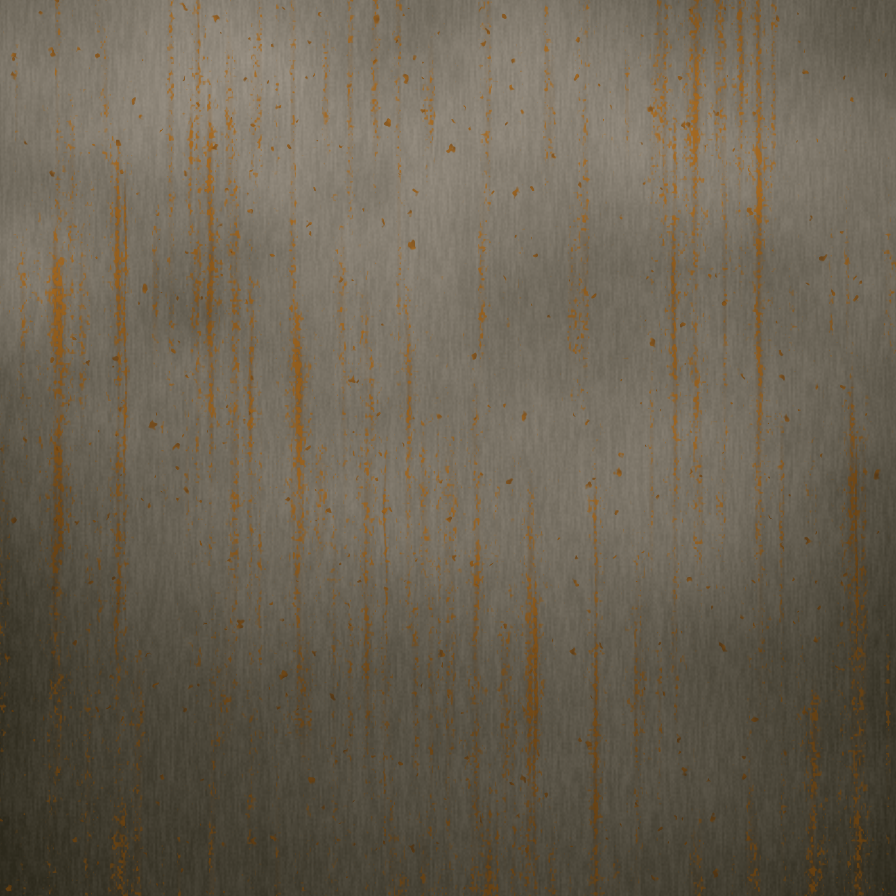
A three.js fragment shader for this texture:

```glsl
// Weathered brushed metal with rust running down it in gritty vertical streaks.
// Cloudy light shades a finely brushed plate; looped strands set a rust density
// that thresholds grainy noise, and jittered cells scatter small rust specks.

varying vec2 vUv;

const vec3 METAL_DARK = vec3(0.32, 0.30, 0.25);
const vec3 METAL_LIGHT = vec3(0.53, 0.50, 0.45);
const vec3 RUST_DEEP = vec3(0.42, 0.26, 0.08);
const vec3 RUST_BRIGHT = vec3(0.60, 0.36, 0.07);
const int CLUSTERS = 15;
const int STRANDS = 4;

float hash(vec2 p) {
  vec3 q = fract(vec3(p.xyx) * 0.1031);
  q += dot(q, q.yzx + 33.33);
  return fract((q.x + q.y) * q.z);
}

float noise(vec2 p) {
  vec2 cell = floor(p);
  vec2 f = fract(p);
  f = f * f * (3.0 - 2.0 * f);
  float low = mix(hash(cell), hash(cell + vec2(1.0, 0.0)), f.x);
  float high = mix(hash(cell + vec2(0.0, 1.0)), hash(cell + 1.0), f.x);
  return mix(low, high, f.y);
}

float clouds(vec2 p) {
  float sum = 0.0;
  float weight = 0.58;
  for (int i = 0; i < 4; i++) {
    sum += weight * noise(p);
    p = p * 2.03 + 17.3;
    weight *= 0.42;
  }
  return sum;
}

// Broad light: pale upper half, dim foot, shaded sides and drifting clouds.
float plateLight(vec2 uv) {
  float rise = smoothstep(0.15, 0.70, uv.y);
  float topShade = smoothstep(0.82, 1.05, uv.y);
  float side = abs(uv.x - 0.52) * 2.0;
  float drift = clouds(uv * vec2(2.6, 3.6) + vec2(4.2, 8.7)) - 0.5;
  float light = 0.335 + 0.20 * rise - 0.07 * topShade;
  light += drift * mix(0.12, 0.40, rise);
  light -= 0.10 * pow(side, 3.0) * (1.2 - 0.5 * rise);
  return light - 0.04 * (1.0 - smoothstep(0.0, 0.15, uv.y));
}

// Fine vertical brushing, centred on zero.
float brushing(vec2 uv) {
  float fine = noise(uv * vec2(430.0, 60.0)) - 0.5;
  float coarse = noise(uv * vec2(130.0, 7.0) + 31.0) - 0.5;
  float grain = noise(uv * vec2(500.0, 400.0)) - 0.5;
  return 0.045 * fine + 0.014 * coarse + 0.03 * grain;
}

// One strand: a narrow core with a sparse halo, fading out downwards.
float strand(vec2 uv, float x, float top, float span, float width, float seed) {
  float wander = (noise(vec2(seed, uv.y * 14.0)) - 0.5) * 0.003;
  float d = (uv.x - x - wander) / width;
  float start = 1.0 - smoothstep(top - 0.16, top, uv.y);
  float tail = smoothstep(top - span, top - span * 0.2, uv.y);
  float patches = mix(0.6, 1.15, noise(vec2(seed + 9.0, uv.y * 9.0)));
  float profile = max(exp(-d * d), 0.55 * exp(-d * d * 0.09));
  return profile * start * mix(0.5, 1.0, tail) * step(0.001, tail) * patches;
}

// Strands gather in loose groups that share a starting height.
float streakDensity(vec2 uv) {
  float density = 0.0;
  for (int i = 0; i < CLUSTERS; i++) {
    float id = float(i);
    float groupX = (id + hash(vec2(id, 3.0))) / float(CLUSTERS);
    float groupTop = mix(0.30, 1.35, hash(vec2(id, 11.0)));
    for (int j = 0; j < STRANDS; j++) {
      float seed = id * 7.0 + float(j) * 131.0;
      float x = groupX + (hash(vec2(seed, 1.0)) - 0.5) * 0.065;
      float top = groupTop + (hash(vec2(seed, 2.0)) - 0.5) * 0.24;
      float span = mix(0.35, 1.0, hash(vec2(seed, 5.0)));
      float width = mix(0.0022, 0.006, hash(vec2(seed, 6.0)));
      float strength = mix(0.36, 0.72, pow(hash(vec2(seed, 8.0)), 1.4));
      density = max(density, strength * strand(uv, x, top, span, width, seed));
    }
  }
  float drip = noise(uv * vec2(110.0, 4.5) + 50.0);
  return max(density, 0.36 * smoothstep(0.5, 0.95, drip));
}

// Small ragged flecks, at most one in each jittered cell.
float specks(vec2 uv, float cells, float share) {
  vec2 p = uv * cells;
  vec2 id = floor(p);
  vec2 centre = 0.2 + 0.6 * vec2(hash(id + 13.0), hash(id + 47.0));
  vec2 ragged = vec2(noise(uv * 260.0), noise(uv * 260.0 + 70.0)) - 0.5;
  vec2 d = fract(p) - centre + ragged * 0.13;
  d.x += d.y * (hash(id + 5.0) - 0.5);
  d.y *= mix(0.6, 1.0, hash(id + 21.0));
  float radius = mix(0.035, 0.095, pow(hash(id + 83.0), 2.0));
  float present = step(1.0 - share, hash(id + 101.0));
  return present * (1.0 - smoothstep(radius - 0.03, radius + 0.03, length(d)));
}

void main() {
  float light = plateLight(vUv);
  float tone = (light + brushing(vUv) - METAL_DARK.r) / (METAL_LIGHT.r - METAL_DARK.r);
  vec3 color = mix(METAL_DARK, METAL_LIGHT, clamp(tone, -0.7, 1.4));

  // Rust grains appear where the grit exceeds what the density leaves.
  float density = streakDensity(vUv);
  float grit = 0.62 * noise(vUv * vec2(470.0, 340.0)) + 0.38 * noise(vUv * vec2(210.0, 110.0));
  float grains = smoothstep(0.82 - density, 1.18 - density, grit);
  float flecks = max(specks(vUv, 27.0, 0.28), specks(vUv + 0.37, 41.0, 0.16));

  float shade = clamp(light / 0.46, 0.72, 1.1);
  vec3 rust = mix(RUST_DEEP, RUST_BRIGHT, smoothstep(0.2, 0.8, grit + 0.3 * density));
  vec3 fleck = mix(RUST_DEEP, RUST_BRIGHT, noise(vUv * 230.0));
  color = mix(color, RUST_DEEP * shade, 0.36 * smoothstep(0.15, 0.7, density));
  color = mix(color, rust * shade, 0.8 * grains);
  color = mix(color, fleck * shade, 0.85 * flecks);
  gl_FragColor = vec4(color, 1.0);
}
```
